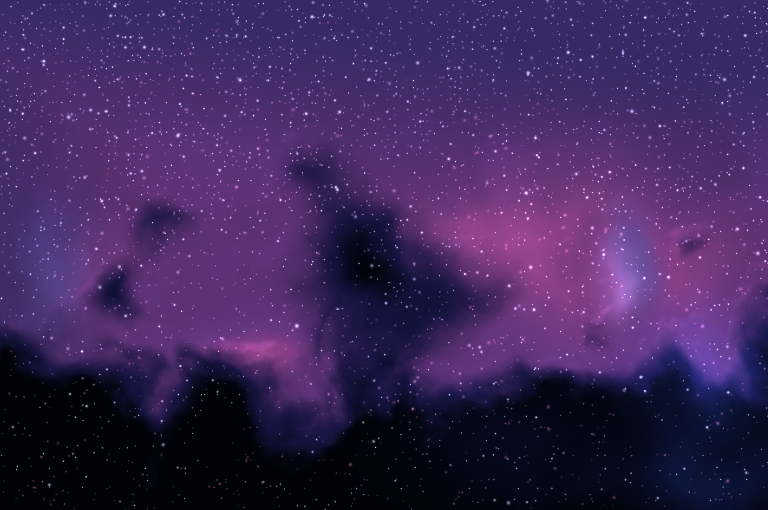
Give the GLSL for this texture, as a WebGL 1 fragment shader.

```glsl
precision highp float;
// A violet night sky over banks of dark dust, with pink and blue lit gas.
// Soft ellipses place the gas, warped noise shapes it, a height difference
// lights the cloud rims, and jittered grids scatter the stars.
uniform vec2 u_resolution;

#define WARP 0.085
#define BILLOW 0.75
#define RIM_GAIN 3.2
#define GLOW_GAIN 0.95
#define STAR_GAIN 0.95
#define INDIGO vec3(0.215, 0.160, 0.390)
#define VIOLET vec3(0.355, 0.192, 0.452)
#define NAVY vec3(0.075, 0.070, 0.235)
#define ABYSS vec3(0.002, 0.007, 0.030)
#define ROSE vec3(0.660, 0.290, 0.590)
#define AZURE vec3(0.330, 0.350, 0.660)

float hash(vec2 p) {
  vec3 q = fract(p.xyx * vec3(0.1031, 0.1030, 0.0973));
  q += dot(q, q.yzx + 33.33);
  return fract((q.x + q.y) * q.z);
}

float noise(vec2 p) {
  vec2 i = floor(p), f = fract(p);
  f = f * f * (3.0 - 2.0 * f);
  return mix(mix(hash(i), hash(i + vec2(1, 0)), f.x),
             mix(hash(i + vec2(0, 1)), hash(i + 1.0), f.x), f.y);
}

float fbm(vec2 p) {
  float sum = 0.0, amp = 0.5;
  for (int i = 0; i < 6; i++) {
    sum += amp * noise(p);
    p = mat2(1.6, 1.2, -1.2, 1.6) * p + 7.3;
    amp *= 0.5;
  }
  return sum;
}

float blob(vec2 p, vec2 center, vec2 radius) {
  vec2 d = (p - center) / radius;
  return exp(-dot(d, d));
}

vec2 warp(vec2 p) {
  return p + WARP * (2.0 * vec2(fbm(p * 5.0 + 3.0), fbm(p * 5.0 + 19.0)) - 1.0);
}

// Dust thickness: 0 is clear sky, above 1.5 is opaque
float dust(vec2 p) {
  vec2 w = warp(p);
  float n = fbm(w * 7.0) - 0.5;
  float bank = 0.265 + 0.09 * smoothstep(1.0, 1.3, w.x)
             + 0.055 * (1.0 - smoothstep(0.0, 0.35, w.x));
  float d = 1.75 * smoothstep(-0.12, 0.20, bank - w.y + 0.25 * n);
  d += 1.20 * blob(w, vec2(0.655, 0.49), vec2(0.085, 0.095));
  d += 0.65 * blob(w, vec2(0.615, 0.66), vec2(0.065, 0.080));
  d += 0.75 * blob(w, vec2(0.800, 0.43), vec2(0.140, 0.085));
  d += 0.45 * blob(w, vec2(0.690, 0.36), vec2(0.200, 0.080));
  d += 0.90 * blob(w, vec2(0.255, 0.44), vec2(0.055, 0.050));
  d += 0.60 * blob(w, vec2(0.325, 0.54), vec2(0.042, 0.035));
  d += 0.60 * blob(w, vec2(1.370, 0.53), vec2(0.035, 0.050));
  d += 0.45 * blob(w, vec2(1.130, 0.24), vec2(0.120, 0.070));
  return d + BILLOW * n * (1.0 - smoothstep(0.50, 0.80, p.y));
}

// One star per grid cell, kept away from the cell borders
vec3 starLayer(vec2 p, float cells, float radius, float share, float seed) {
  vec2 id = floor(p * cells);
  vec2 key = id + seed;
  vec2 at = 0.2 + 0.6 * vec2(hash(key + 11.0), hash(key + 47.0));
  float r = max(radius * (0.6 + 0.7 * hash(key + 83.0)), 0.6 / u_resolution.y);
  float dist = length(p - (id + at) / cells);
  float light = exp(-dist * dist / (r * r)) * step(hash(key), share);
  float h = hash(key + 131.0);
  vec3 tint = mix(vec3(1.0, 0.50, 0.78), vec3(0.85, 0.84, 1.0),
                  smoothstep(0.2, 0.8, h + 0.35 * (p.y - 0.5)));
  return light * tint * (0.30 + 0.70 * h * h);
}

void main() {
  vec2 p = gl_FragCoord.xy / u_resolution.y;
  vec2 w = mix(p, warp(p), 0.8);
  float mist = fbm(w * 6.0 + 40.0);

  // Sky gradient
  float cool = smoothstep(0.58, 0.98, p.y + 0.10 * (p.x - 0.75));
  cool = max(cool, 0.65 * (1.0 - smoothstep(0.0, 0.25, p.x)));
  vec3 color = mix(VIOLET, INDIGO, cool);
  color *= 1.0 + 0.30 * (mist - 0.5) * (1.0 - smoothstep(0.6, 0.9, p.y));

  // Lit gas
  float rose = 0.75 * blob(w, vec2(1.09, 0.51), vec2(0.19, 0.13))
             + 0.35 * blob(w, vec2(0.88, 0.52), vec2(0.13, 0.05))
             + 0.45 * blob(w, vec2(1.36, 0.47), vec2(0.13, 0.10))
             + 0.60 * blob(w, vec2(0.18, 0.46), vec2(0.08, 0.06))
             + 0.75 * blob(w, vec2(0.49, 0.295), vec2(0.07, 0.035));
  float azure = 0.60 * blob(w, vec2(0.115, 0.47), vec2(0.075, 0.09))
              + 0.75 * blob(w, vec2(1.225, 0.48), vec2(0.045, 0.08));
  color = mix(color, ROSE, clamp(GLOW_GAIN * rose * (0.35 + 1.2 * mist), 0.0, 1.0));
  color = mix(color, AZURE, clamp(azure * (0.4 + mist), 0.0, 1.0));

  // Dust: first navy, then black
  float d = dust(p);
  color = mix(color, NAVY, smoothstep(0.10, 0.95, d));
  color = mix(color, ABYSS, smoothstep(0.80, 1.55, d));
  float deepBlue = blob(w, vec2(1.37, 0.26), vec2(0.18, 0.10))
                 + blob(w, vec2(1.38, 0.07), vec2(0.20, 0.10))
                 + 0.35 * blob(w, vec2(1.00, 0.13), vec2(0.20, 0.11));
  color += vec3(0.045, 0.075, 0.20) * deepBlue * (0.2 + 1.3 * mist);

  // Rims lit from above, strongest near the glowing places
  float rim = clamp(RIM_GAIN * (d - dust(p + vec2(-0.005, 0.011))) - 0.12, 0.0, 1.0);
  float lit = 0.16 + rose + blob(p, vec2(1.20, 0.45), vec2(0.06, 0.07))
            + 0.6 * blob(p, vec2(0.57, 0.70), vec2(0.05, 0.06))
            + 0.6 * blob(p, vec2(0.33, 0.67), vec2(0.06, 0.06))
            + 0.4 * blob(p, vec2(0.98, 0.21), vec2(0.05, 0.05));
  lit *= 1.0 - smoothstep(0.65, 1.45, d);
  color += rim * min(lit, 1.0) * vec3(0.36, 0.16, 0.30);
  color += vec3(0.24, 0.17, 0.26) * blob(w, vec2(1.19, 0.45), vec2(0.035, 0.045));

  // Stars, thinner in front of the dust
  float clear = mix(0.45, 1.0, smoothstep(0.30, 0.85, p.y));
  for (int i = 0; i < 4; i++) {
    float k = float(i);
    color += STAR_GAIN * starLayer(p + 0.013 * k, 78.0 / (1.0 + 0.65 * k),
             0.0012 + 0.0005 * k, clear * (0.40 - 0.06 * k), 20.0 + 61.0 * k);
  }
  gl_FragColor = vec4(clamp(color, 0.0, 1.0), 1.0);
}
```
